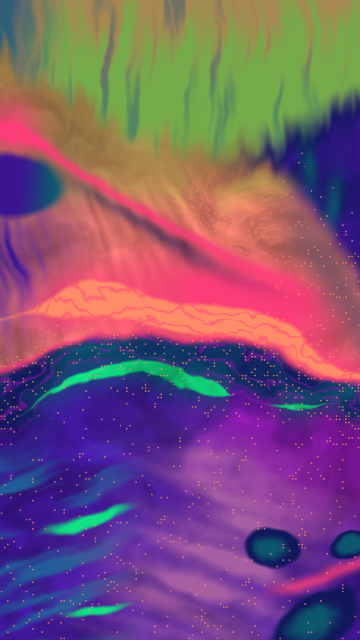
Reproduce this background procedurally as a WebGL 1 fragment shader.

```glsl
precision highp float;
// Poured-ink abstract: a mossy veil over salmon folds, a navy seam with a green
// ribbon, and violet pools. Layers follow smooth curves, warped by gradient noise.
uniform vec2 u_resolution;

const float ASPECT = 1.778; // height in widths
const float WARP = .035;    // bending of boundaries
const float GRAINS = 115.;  // glitter cells per width
const vec3 VIOLET = vec3(.23, .08, .57);
const vec3 PLUM = vec3(.43, .07, .54);
const vec3 NAVY = vec3(.07, .09, .36);
const vec3 BLUE = vec3(.13, .36, .6);
const vec3 TEAL = vec3(.05, .34, .43);
const vec3 JADE = vec3(.07, .88, .52);
const vec3 MAUVE = vec3(.66, .37, .64);
const vec3 PINK = vec3(.99, .24, .47);
const vec3 SALMON = vec3(.87, .46, .4);
const vec3 PEACH = vec3(1., .55, .41);
const vec3 OLIVE = vec3(.61, .48, .27);
const vec3 MOSS = vec3(.46, .67, .29);

// Shared by the layers: colour, warped places and cloudiness
vec3 col;
vec2 p, flow;
float cloud;

float hash(vec2 v) { return fract(sin(dot(v, vec2(127.1, 311.7))) * 43758.5); }
float corner(vec2 cell, vec2 offset) {
  float a = 6.2832 * hash(cell);
  return dot(vec2(cos(a), sin(a)), offset);
}
float noise(vec2 v) {
  vec2 i = floor(v), f = fract(v), e = vec2(0., 1.), u = f * f * (3. - 2. * f);
  return mix(mix(corner(i, f), corner(i + e.yx, f - e.yx), u.x),
             mix(corner(i + e, f - e), corner(i + 1., f - 1.), u.x), u.y);
}
float fbm(vec2 v) {
  float sum = 0., amp = .8;
  for (int i = 0; i < 4; i++) {
    sum += amp * noise(v);
    v = v * 2.03 + 11.7;
    amp *= .5;
  }
  return sum;
}
vec2 turn(vec2 v, float a) {
  return vec2(cos(a) * v.x + sin(a) * v.y, cos(a) * v.y - sin(a) * v.x);
}
// Smooth step that may also fall
float ramp(float a, float b, float x) {
  x = clamp((x - a) / (b - a), 0., 1.);
  return x * x * (3. - 2. * x);
}
float bell(float d, float width) { return exp(-d * d / (width * width)); }
// Soft tilted ellipse: centre, radii in widths, angle
float spot(float x, float y, float rx, float ry, float a) {
  vec2 d = turn((p - vec2(x, y)) * vec2(1., ASPECT), a) / vec2(rx, ry);
  return exp(-dot(d, d));
}
// Height above a smooth curve through five even knots
float above(vec4 h, float last) {
  vec4 d = p.x - vec4(0., .25, .5, .75), w = exp(-30. * d * d);
  float e = exp(-30. * (p.x - 1.) * (p.x - 1.));
  return p.y - (dot(w, h) + e * last) / (dot(w, vec4(1.)) + e);
}
void lay(vec3 ink, float amount) { col = mix(col, ink, clamp(amount, 0., 1.)); }

// Violet pools, blue streaks, pale feathers and dark drops
void coolPools() {
  col = mix(VIOLET, PLUM, ramp(.4, .9, p.x + .3 * cloud) * ramp(.1, .25, p.y));
  col *= 1. + .5 * cloud;
  vec2 s = turn(flow, .38);
  float streak = noise(s * vec2(3., 19.)) + .4 * noise(s * vec2(7., 45.));
  lay(BLUE, ramp(.46, .2, p.x) * ramp(.36, .24, p.y) * ramp(-.15, .45, streak));
  float feather = noise(turn(flow, -.3 + .5 * p.y) * vec2(4., 26.));
  float veil = spot(.56, .09, .25, .24, .4) + .75 * spot(.69, .235, .25, .1, -.45);
  lay(MAUVE, veil * (.85 + .9 * feather + .4 * cloud));
  float glint = spot(.23, .182, .13, .021, .28) + spot(.28, .045, .09, .015, .15);
  lay(JADE, ramp(.2, .8, glint + .4 * streak * glint));
  lay(PINK, .75 * bell(p.y + .025 - .14 * p.x, .013) * ramp(.68, .85, p.x));
  float drop = max(spot(.755, .147, .085, .06, .1), spot(.97, .148, .06, .04, .2));
  drop = max(drop, spot(.88, .025, .14, .08, .6));
  lay(mix(NAVY, TEAL, ramp(.5, .9, drop + .3 * cloud)), ramp(.32, .48, drop));
}

// Navy seam with magenta veins and a green ribbon
void seam(float depth) {
  float vein = bell(sin(depth * 100. + cloud * 7.), .32);
  lay(mix(mix(NAVY, TEAL, .5 + cloud), PLUM * 1.2, .65 * vein), ramp(.095, .045, depth + .04 * cloud));
  float d = above(vec4(.325, .425, .405, .363), .37) - .012 * bell(p.x - .41, .06);
  float width = .014 * ramp(-.02, .4, p.x) * ramp(.66, .58, p.x) + .007 * bell(p.x - .82, .07);
  lay(TEAL, .6 * bell(d, .028) * ramp(0., .008, width));
  lay(JADE * (.9 + .5 * cloud), ramp(.001, -.005, abs(d + .012 * cloud) - width));
}

// Salmon folds, diagonal crease, bright ribbon and right-hand shadow
void warmFolds() {
  float fold = noise(turn(flow, 1.9 + p.x) * vec2(4., 24.));
  col = mix(SALMON, OLIVE, ramp(.64, .77, p.y + .08 * cloud));
  col *= 1. + .35 * cloud + .3 * fold * ramp(.76, .68, p.y);
  lay(PEACH, .5 * bell(sin(cloud * 16.), .35) * spot(.66, .655, .2, .13, -.4));
  lay(PINK, 1.3 * spot(.68, .535, .29, .085, -.2));
  lay(VIOLET, .85 * spot(-.03, .575, .17, .24, -.5) * (.9 + fold));
  float d = above(vec4(.8, .715, .622, .562), .47);
  lay(NAVY, .5 * bell(d + .014, .016) * bell(p.x - .42, .25));
  lay(PINK, .85 * bell(d - .009, .011) * ramp(.9, .8, p.x) + .8 * spot(.02, .8, .07, .09, .5));
  lay(mix(VIOLET, TEAL, ramp(.04, .16, p.x)), ramp(.3, .55, spot(.03, .715, .16, .085, -.2)));
  d = above(vec4(.49, .541, .502, .493), .395);
  float width = mix(.024, .006, ramp(.8, 1., p.x)) * ramp(.04, .25, p.x);
  lay(PINK, .9 * bell(d, .042) * ramp(0., .2, p.x));
  lay(mix(PEACH, PINK, .5 * bell(sin(d * 130. + cloud * 8.), .35)), ramp(.005, -.005, abs(d) - width));
  d = p.y - 1.309 + .77 * p.x;
  lay(mix(OLIVE, VIOLET, .4), .8 * bell(d + .035, .06) * ramp(.72, .88, p.x));
  float drip = spot(.84, .755, .022, .11, .15) + spot(.915, .68, .025, .09, -.15);
  lay(mix(mix(VIOLET, NAVY, .4 + cloud), TEAL, .85 * drip), ramp(-.01, .055, d) * ramp(.6, .75, p.x));
}

// Mossy veil combed downwards
void mossVeil() {
  float comb = noise(turn(flow, -.12) * vec2(24., 3.)) + .5 * noise(flow * vec2(55., 6.));
  float d = above(vec4(.92, .83, .762, .772), .86) + .035 * comb;
  vec3 moss = mix(MOSS, OLIVE + .05, ramp(.88, 1., p.y + .12 * comb));
  moss = mix(moss, BLUE * .85, max(.4 * ramp(.1, .6, comb), .8 * ramp(.18, 0., p.x + .08 * comb)));
  lay(NAVY, .7 * bell(d + .015, .022) * ramp(.6, .75, p.x));
  lay(moss, ramp(-.025, .03, d));
}

void main() {
  vec2 q = gl_FragCoord.xy / u_resolution * vec2(1., ASPECT);
  vec2 swirl = vec2(fbm(q * 4.), fbm(q * 4. + 7.3));
  flow = q + .04 * swirl;
  p = (q + WARP * swirl) / vec2(1., ASPECT);
  cloud = fbm(q * 5. + 1.3 * swirl + 3.1);
  float edge = above(vec4(.405, .492, .47, .466), .39) + .012 * noise(q * 9.);
  coolPools();
  seam(-edge);
  vec3 cool = col;
  warmFolds();
  col = mix(cool, col, ramp(-.004, .005, edge));
  lay(PINK, .7 * bell(edge, .007));
  mossVeil();
  // Glitter
  vec2 cell = q * GRAINS;
  float zone = .16 * bell(edge + .03, .06) + .09 * spot(.95, .56, .15, .25, .4) + .05 * ramp(.45, .25, p.y);
  lay(PEACH, .65 * step(1. - zone, hash(floor(cell))) * ramp(.45, .12, length(fract(cell) - .5)));
  gl_FragColor = vec4(col, 1.);
}
```
